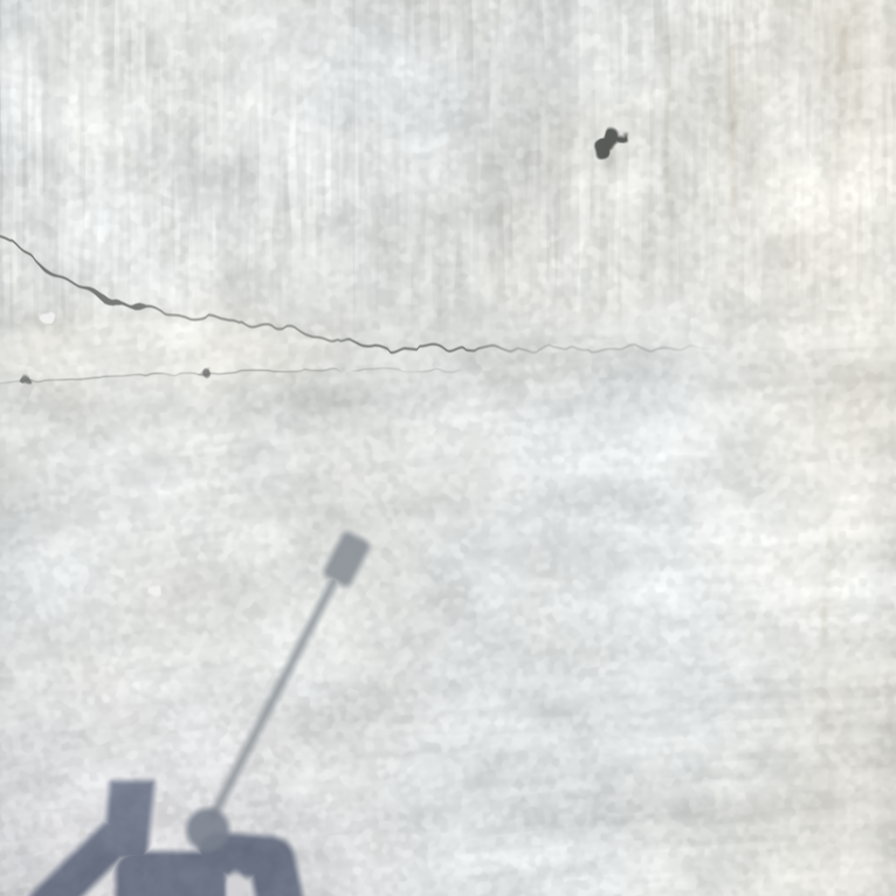
Give the GLSL for this texture, as a Shadertoy shader.

```glsl
const vec3 COOL = vec3(0.850, 0.868, 0.872);
const vec3 WARM = vec3(0.885, 0.876, 0.845);
const vec3 LAVENDER = vec3(0.825, 0.822, 0.838);
const vec3 CRACK_INK = vec3(0.40, 0.41, 0.40);
const vec3 SPOT_INK = vec3(0.29, 0.30, 0.29);
const vec3 SHADOW_DEEP = vec3(0.405, 0.435, 0.505);
const vec3 SHADOW_THIN = vec3(0.555, 0.580, 0.605);
const float MOTTLE = 0.17, BRUSH = 0.15, GRAIN = 0.07, BLUR = 0.006;
const vec2 POLE_LOW = vec2(0.238, 0.090), POLE_TOP = vec2(0.373, 0.352);

vec3 hash3(vec2 p) {
  vec3 q = fract(p.xyx * vec3(0.1031, 0.1030, 0.0973));
  q += dot(q, q.yxz + 33.33);
  return fract((q.xxy + q.yzz) * q.zyx);
}

// Cellular noise: jittered features blended by distance, centred on zero
float cells(vec2 p) {
  vec2 id = floor(p), f = p - id;
  float total = 0.0, weights = 0.0;
  for (int k = 0; k < 9; k++) {
    vec2 o = vec2(k % 3 - 1, k / 3 - 1);
    vec3 h = hash3(id + o);
    vec2 d = o + h.xy - f;
    float w = exp(-5.0 * dot(d, d));
    total += w * h.z;
    weights += w;
  }
  return total / weights - 0.5;
}

float layers(vec2 p) {
  float sum = 0.0, amp = 0.5;
  for (int i = 0; i < 4; i++) {
    sum += amp * cells(p);
    p = mat2(1.6, 1.2, -1.2, 1.6) * p + 17.3;
    amp *= 0.6;
  }
  return sum;
}

float glow(vec2 p, float x, float y, float rx, float ry) {
  vec2 q = (p - vec2(x, y)) / vec2(rx, ry);
  return exp(-dot(q, q));
}

float band(float x, float a, float b, float soft) {
  return smoothstep(a - soft, a + soft, x) * (1.0 - smoothstep(b - soft, b + soft, x));
}

float capsule(vec2 p, vec2 a, vec2 b, float r) {
  vec2 d = b - a;
  return length(p - a - d * clamp(dot(p - a, d) / dot(d, d), 0.0, 1.0)) - r;
}

float box(vec2 p, vec2 halfSize, float r) {
  vec2 q = abs(p) - halfSize + r;
  return length(max(q, 0.0)) + min(max(q.x, q.y), 0.0) - r;
}

float fill(float d, float soft) {
  soft = max(soft, 1.0 / iResolution.y);
  return 1.0 - smoothstep(-soft, soft, d);
}

vec3 plaster(vec2 p) {
  float upper = smoothstep(0.60, 0.70, p.y);
  float warmth = 0.25 + 0.5 * smoothstep(0.7, 0.98, p.x) + 0.35 * glow(p, 0.1, 0.61, 0.35, 0.05)
    + 0.4 * glow(p, 0.85, 0.85, 0.2, 0.3) - 0.25 * glow(p, 0.75, 0.3, 0.22, 0.22);
  vec3 col = mix(COOL, WARM, clamp(warmth + 0.8 * layers(p * 5.0), 0.0, 1.0));
  col = mix(col, LAVENDER, 0.8 * glow(p, 0.12, 0.05, 0.3, 0.16));

  // Broad light and dark areas
  float tone = 0.01 + 0.03 * glow(p, 0.22, 0.48, 0.25, 0.05)
    + 0.035 * (glow(p, 0.8, 0.36, 0.24, 0.2) + glow(p, 0.9, 0.72, 0.16, 0.13))
    + 0.02 * glow(p, 0.18, 0.82, 0.16, 0.12) - 0.025 * glow(p, 0.5, 0.8, 0.16, 0.18)
    - 0.035 * (glow(p, 0.25, 0.55, 0.22, 0.025) + glow(p, 0.75, 0.575, 0.25, 0.03))
    - 0.03 * glow(p, 0.3, 0.435, 0.35, 0.018)
    - 0.03 * smoothstep(0.955, 0.995, p.x) * (1.0 - upper);

  // Mottling, then brush marks: upright above, slanted below
  float upright = cells(p * vec2(190, 13)) + 0.7 * cells(p * vec2(80, 5));
  vec2 swept = vec2(p.x, p.y - 0.14 * p.x + 0.05 * p.x * p.x);
  float sideways = cells(swept * vec2(9, 120)) + 0.6 * cells(swept * vec2(4, 45));
  tone += MOTTLE * layers(p * vec2(9, 13)) + GRAIN * cells(p * 130.0);
  tone += BRUSH * (0.55 + 0.8 * cells(p * 7.0 + 9.0)) * mix(0.45 * sideways, 0.62 * upright, upper);

  // Upright stains and the seam
  vec2 q = p - vec2(0.01 * cells(vec2(p.y * 18.0, 5)), 0);
  float stains = glow(q, 0.82, 0.87, 0.006, 0.1) + 0.8 * glow(q, 0.945, 0.93, 0.014, 0.12)
    + 0.5 * glow(q, 0.75, 0.85, 0.006, 0.14) + 0.6 * glow(q, 0.922, 0.31, 0.005, 0.1);
  col -= vec3(0.085, 0.095, 0.11) * stains * (0.8 + cells(p * vec2(90, 25)));
  return col + tone - 0.035 * upper * fill(abs(p.x - 0.395) - 0.001, 0.0015);
}

vec3 addCracks(vec3 col, vec2 p) {
  // Pale ledge under the crack
  float x = p.x, bend = max(1.0 - x / 0.45, 0.0);
  float crackY = 0.611 + 0.126 * bend * bend - 0.012 * sin(min(x, 0.42) * 14.96)
    + 0.0022 * sin(x * 83.0) + 0.0014 * sin(x * 197.0) + 0.005 * cells(vec2(x * 90.0, 3));
  float ledgeY = min(0.574 + 0.042 * x, 0.587) + 0.006 * cells(vec2(x * 60.0, 8));
  float ledge = band(x, -0.1, 0.378, 0.008) + band(x, 0.395, 0.512, 0.006);
  col += 0.025 * ledge * band(p.y, ledgeY, min(crackY, ledgeY + 0.06), 0.003);
  float rim = ledge * fill(abs(p.y - ledgeY) - 0.0008, 0.002);
  col = mix(col, CRACK_INK, rim * (0.36 + 0.5 * cells(p * 35.0)));

  // Main crack, swelling where it has chipped
  float chips = band(x, 0.105, 0.135, 0.015) + band(x, 0.15, 0.16, 0.006) + 0.5 * band(x, 0.045, 0.06, 0.006);
  float width = 0.0014 + 0.0035 * chips * (0.7 + cells(vec2(x * 140.0, 2)));
  float ink = 0.62 + 0.25 * band(x, -0.1, 0.17, 0.02) + 0.2 * band(x, 0.39, 0.53, 0.01);
  ink *= (1.0 - 0.6 * smoothstep(0.53, 0.6, x)) * (1.0 - smoothstep(0.72, 0.82, x));
  col = mix(col, CRACK_INK, ink * fill(abs(p.y - crackY) - width, 0.0018));

  // Pits, bare flecks and the dark spot
  vec2 q = p + 0.008 * vec2(cells(p * 90.0), cells(p * 90.0 + 40.0));
  float pits = min(length(q - vec2(0.03, 0.577)), length(q - vec2(0.23, 0.583))) - 0.005;
  col = mix(col, CRACK_INK, 0.8 * fill(pits, 0.002));
  float flecks = min(length(q - vec2(0.173, 0.341)), length(q - vec2(0.052, 0.645))) - 0.0065;
  col = mix(col, vec3(0.96), 0.85 * fill(flecks, 0.002));
  float spot = min(capsule(q, vec2(0.673, 0.833), vec2(0.683, 0.847), 0.009),
    capsule(q, vec2(0.684, 0.846), vec2(0.699, 0.843), 0.004));
  return mix(col - 0.1 * glow(p, 0.679, 0.82, 0.007, 0.01), SPOT_INK, 0.9 * fill(spot, 0.003));
}

vec3 addShadows(vec3 col, vec2 p) {
  // Pole and its tilted tip
  vec2 along = normalize(POLE_TOP - POLE_LOW), t = p - vec2(0.387, 0.376);
  vec2 local = vec2(t.x * along.y - t.y * along.x, dot(t, along));
  float pole = 0.8 * fill(capsule(p, POLE_LOW, POLE_TOP, 0.005), BLUR);
  col = mix(col, SHADOW_THIN, max(pole, 0.95 * fill(box(local, vec2(0.017, 0.028), 0.008), BLUR)));

  // Grouped forms along the lower edge
  float d = box(p - vec2(0.135 + 0.1 * p.y, 0.085), vec2(0.025, 0.044), 0.004);
  d = min(d, capsule(p, vec2(0.128, 0.064), vec2(0.052, -0.01), 0.021));
  d = min(d, box(p - vec2(0.191, -0.005), vec2(0.062, 0.055), 0.022));
  d = min(d, capsule(p, vec2(0.245, 0.047), vec2(0.3, 0.043), 0.024));
  d = min(d, capsule(p, vec2(0.303, 0.04), vec2(0.318, -0.03), 0.026));
  vec3 deep = SHADOW_DEEP + 0.06 * smoothstep(0.03, 0.12, p.y) + 0.1 * layers(p * 25.0);
  col = mix(col, deep, 0.96 * fill(d, BLUR));
  float knob = length(p - vec2(0.232, 0.074)) - 0.024;
  col = mix(col, mix(SHADOW_DEEP, SHADOW_THIN, 0.5), 0.9 * fill(knob, BLUR));
  float gap = length((p - vec2(0.263, 0.008)) * vec2(1, 0.55)) - 0.01;
  return mix(col, LAVENDER, 0.95 * fill(gap, 0.004));
}

void mainImage(out vec4 fragColor, in vec2 fragCoord) {
  vec2 p = fragCoord / iResolution.y;
  fragColor = vec4(clamp(addShadows(addCracks(plaster(p), p), p), 0.0, 1.0), 1);
}
```
